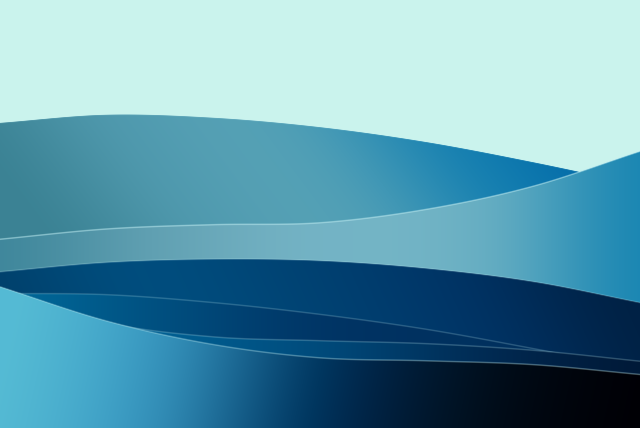
Reproduce this background procedurally as a WebGL 2 fragment shader.

```glsl
#version 300 es
precision highp float;
// Overlapping blue wave bands with fine bright rims under a pale mint sky.

#define SKY vec3(0.792, 0.953, 0.929)
#define RIM_COLOR vec3(0.74, 0.92, 0.94)
#define RIM_WIDTH 0.001

uniform vec2 u_resolution;
out vec4 fragColor;

// Catmull-Rom weights of four neighbouring knots
vec4 splineWeights(float t) {
    float t2 = t * t, t3 = t2 * t;
    return 0.5 * vec4(-t + 2.0 * t2 - t3, 2.0 - 5.0 * t2 + 3.0 * t3,
                      t + 4.0 * t2 - 3.0 * t3, t3 - t2);
}

// Smooth height through seven evenly spaced knots, straight past the ends
float crest(float x, float knots[7]) {
    float s = clamp(x, 0.0, 1.0) * 6.0;
    int i = min(int(s), 5);
    float before = i > 0 ? knots[max(i - 1, 0)] : 2.0 * knots[0] - knots[1];
    float after = i < 5 ? knots[min(i + 2, 6)] : 2.0 * knots[6] - knots[5];
    return dot(splineWeights(s - float(i)), vec4(before, knots[i], knots[i + 1], after));
}

// Smooth colour ramp through five evenly spaced stops
vec3 ramp(float x, vec3 stops[5]) {
    float s = clamp(x, 0.0, 1.0) * 4.0;
    int i = min(int(s), 3);
    mat4x3 near = mat4x3(stops[max(i - 1, 0)], stops[i], stops[i + 1], stops[min(i + 2, 4)]);
    return clamp(near * splineWeights(s - float(i)), 0.0, 1.0);
}

// Fill below a crest; tilt leans the ramp around the height pivot
vec3 wave(vec3 under, vec2 p, float knots[7], vec3 stops[5],
          float tilt, float pivot, float rimStrength) {
    float pixel = 1.0 / u_resolution.y;
    float depth = crest(p.x, knots) - p.y;
    vec3 fill = ramp(p.x + tilt * (p.y - pivot), stops);
    vec3 color = mix(under, fill, smoothstep(-0.5 * pixel, 0.5 * pixel, depth));
    float rim = 1.0 - smoothstep(0.0, RIM_WIDTH + pixel, abs(depth));
    return mix(color, RIM_COLOR, rim * rimStrength);
}

void main() {
    vec2 p = gl_FragCoord.xy / u_resolution;
    vec3 color = SKY;

    // Far hill, teal to strong blue
    color = wave(color, p,
        float[7](0.713, 0.732, 0.725, 0.703, 0.668, 0.621, 0.568),
        vec3[5](vec3(0.23, 0.51, 0.58), vec3(0.31, 0.60, 0.68), vec3(0.31, 0.62, 0.71),
                vec3(0.09, 0.50, 0.69), vec3(0.0, 0.40, 0.65)),
        0.5, 0.6, 0.15);

    // Pale band rising to the right
    color = wave(color, p,
        float[7](0.441, 0.465, 0.475, 0.4795, 0.511, 0.565, 0.6465),
        vec3[5](vec3(0.25, 0.53, 0.61), vec3(0.38, 0.63, 0.70), vec3(0.45, 0.70, 0.77),
                vec3(0.40, 0.68, 0.76), vec3(0.11, 0.53, 0.70)),
        0.0, 0.5, 0.55);

    // Broad navy band
    color = wave(color, p,
        float[7](0.365, 0.387, 0.3945, 0.391, 0.373, 0.342, 0.293),
        vec3[5](vec3(0.0, 0.25, 0.42), vec3(0.0, 0.30, 0.49), vec3(0.0, 0.26, 0.45),
                vec3(0.0, 0.20, 0.39), vec3(0.0, 0.13, 0.27)),
        0.3, 0.24, 0.25);

    // Inner navy sliver
    color = wave(color, p,
        float[7](0.3145, 0.3115, 0.293, 0.2655, 0.2305, 0.1855, 0.137),
        vec3[5](vec3(0.0, 0.41, 0.60), vec3(0.0, 0.31, 0.50), vec3(0.0, 0.21, 0.40),
                vec3(0.0, 0.19, 0.37), vec3(0.0, 0.19, 0.36)),
        0.0, 0.25, 0.22);

    // Thin lower sliver
    color = wave(color, p,
        float[7](0.322, 0.246, 0.213, 0.204, 0.197, 0.1815, 0.156),
        vec3[5](vec3(0.0, 0.40, 0.60), vec3(0.0, 0.37, 0.57), vec3(0.0, 0.29, 0.48),
                vec3(0.0, 0.17, 0.33), vec3(0.0, 0.10, 0.22)),
        0.0, 0.2, 0.25);

    // Foreground, bright cyan fading to black
    color = wave(color, p,
        float[7](0.330, 0.250, 0.195, 0.164, 0.157, 0.148, 0.125),
        vec3[5](vec3(0.33, 0.73, 0.83), vec3(0.20, 0.56, 0.72), vec3(0.0, 0.21, 0.37),
                vec3(0.0, 0.06, 0.12), vec3(0.0, 0.0, 0.02)),
        -0.15, 0.1, 0.38);

    fragColor = vec4(color, 1.0);
}
```
